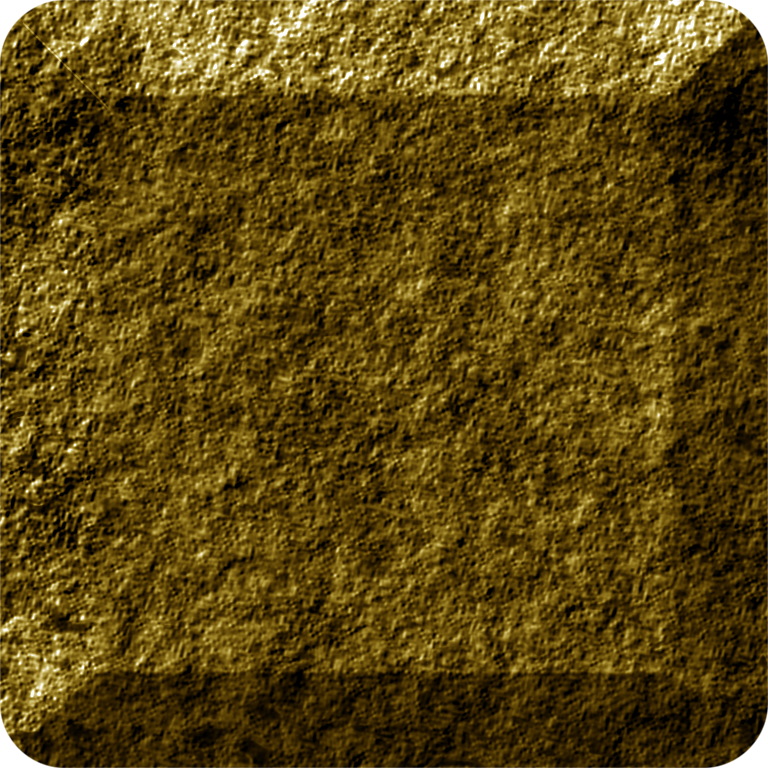
A Shadertoy shader for this texture:

```glsl
#define BEVEL_EDGE 0.376
#define CORNER_RADIUS 0.085
#define CENTRE_TONE 0.36
#define TOP_TONE 0.55
#define LEFT_TONE 0.39
#define RIGHT_TONE 0.23
#define BOTTOM_TONE 0.19
#define GRAIN_GAIN 1.45
#define MOTTLE_GAIN 0.42
#define PIT_DEPTH 0.6
#define LIGHT_DIR vec2(-0.62, 0.5)

// Soft patches: centre x, centre y, radius, change of brightness
const vec4 PATCHES[12] = vec4[12](
    vec4(0.16, 0.88, 0.045, -0.40), vec4(0.06, 0.79, 0.095, -0.38),
    vec4(0.25, 0.95, 0.085, 0.24),  vec4(0.08, 0.62, 0.060, 0.30),
    vec4(0.96, 0.82, 0.075, -0.55), vec4(0.95, 0.58, 0.085, 0.36),
    vec4(0.24, 0.20, 0.085, 0.20),  vec4(0.67, 0.43, 0.055, -0.28),
    vec4(0.03, 0.12, 0.075, 0.34),  vec4(0.37, 0.17, 0.045, -0.25),
    vec4(0.83, 0.50, 0.085, 0.18),  vec4(0.91, 0.96, 0.050, 0.25));

float hash(vec2 p) {
    vec3 q = fract(vec3(p.xyx) * 0.1031);
    q += dot(q, q.yzx + 33.33);
    return fract((q.x + q.y) * q.z);
}

float noise(vec2 p) {
    vec2 cell = floor(p), f = fract(p);
    f = f * f * (3.0 - 2.0 * f);
    return mix(mix(hash(cell), hash(cell + vec2(1, 0)), f.x),
               mix(hash(cell + vec2(0, 1)), hash(cell + vec2(1, 1)), f.x), f.y);
}

mat2 rotation(float angle) {
    float c = cos(angle), s = sin(angle);
    return mat2(c, s, -s, c);
}

// Lit slope plus some height, with finer octaves weighing more
float grainRelief(vec2 p) {
    float sum = 0.0, frequency = 13.0, weight = 0.17;
    for (int i = 0; i < 5; i++) {
        mat2 turn = rotation(0.6 + 1.1 * float(i));
        vec2 q = turn * p * frequency + 17.0 * float(i) + 40.0;
        float height = noise(q);
        float slope = height - noise(q + turn * LIGHT_DIR * 0.8);
        sum += weight * (slope + 0.55 * (height - 0.5));
        frequency *= 2.04;
        weight *= 1.4;
    }
    return sum;
}

// Elongated creases rising to the right
float creaseRelief(vec2 p) {
    mat2 turn = rotation(-0.62);
    vec2 stretch = vec2(13.0, 34.0);
    vec2 q = turn * p * stretch + 70.0;
    return noise(q) - noise(q + turn * LIGHT_DIR * stretch * 0.018);
}

float mottle(vec2 p) {
    float sum = 0.0, amplitude = 0.5;
    for (int i = 0; i < 4; i++) {
        sum += amplitude * (noise(p) - 0.5);
        p = rotation(0.8) * p * 2.1 + 9.0;
        amplitude *= 0.65;
    }
    return sum;
}

float patchLight(vec2 p) {
    float sum = 0.0;
    for (int i = 0; i < 12; i++) {
        vec2 d = (p - PATCHES[i].xy) / PATCHES[i].z;
        sum += PATCHES[i].w * exp(-dot(d, d));
    }
    return sum;
}

float roundedBox(vec2 p, float halfSize, float radius) {
    vec2 d = abs(p) - halfSize + radius;
    return length(max(d, 0.0)) + min(max(d.x, d.y), 0.0) - radius;
}

void mainImage(out vec4 fragColor, in vec2 fragCoord) {
    vec2 uv = fragCoord / iResolution.xy;
    vec2 p = uv - 0.5, a = abs(p);
    float pixel = 1.0 / iResolution.y;

    // Four bevel faces around a flat centre
    float vertical = smoothstep(-0.004, 0.004, a.y - a.x);
    float sideTone = mix(p.x < 0.0 ? LEFT_TONE : RIGHT_TONE,
                         p.y < 0.0 ? BOTTOM_TONE : TOP_TONE, vertical);
    float rim = smoothstep(-0.003, 0.003, max(a.x, a.y) - BEVEL_EDGE);
    float tone = mix(CENTRE_TONE, sideTone, rim);
    float topFace = rim * vertical * step(0.0, p.y);

    // Rough stone, stronger on the bevel but softer where fully lit
    vec2 jitter = vec2(noise(uv * 40.0), noise(uv * 40.0 + 50.0)) - 0.5;
    vec2 warped = uv + 0.004 * jitter;
    float relief = GRAIN_GAIN * grainRelief(warped) + 0.22 * creaseRelief(warped);
    relief *= mix(1.0, 1.25, rim) * mix(1.0, 0.7, topFace);
    float pits = smoothstep(0.80, 0.93, noise(uv * vec2(36.0, 44.0) + 6.0 * jitter * 0.15));
    float light = 1.0 + relief + MOTTLE_GAIN * mottle(uv * 7.0 + 3.0);
    light = max(light + patchLight(uv + 0.03 * jitter), 0.0);
    float value = tone * light * (1.0 - PIT_DEPTH * pits * mix(0.5, 1.0, rim - 0.6 * topFace));

    // Fine seam at the upper left mitre
    float seam = 1.0 - smoothstep(0.0005, 0.0005 + 1.5 * pixel, abs(uv.x - 1.0 + uv.y));
    seam *= 1.0 - smoothstep(-0.001, 0.001, abs(p.x + 0.415) - 0.055);
    value += 0.22 * seam * step(p.x, 0.0);

    // Dark brown through ochre to pale cream
    value = clamp(value, 0.0, 1.0);
    vec3 stone = vec3(value, value * (0.58 + 0.42 * value), pow(value, 3.7));
    float outside = smoothstep(-pixel, pixel, roundedBox(p, 0.5, CORNER_RADIUS));
    fragColor = vec4(mix(stone, vec3(1.0), outside), 1.0);
}
```
